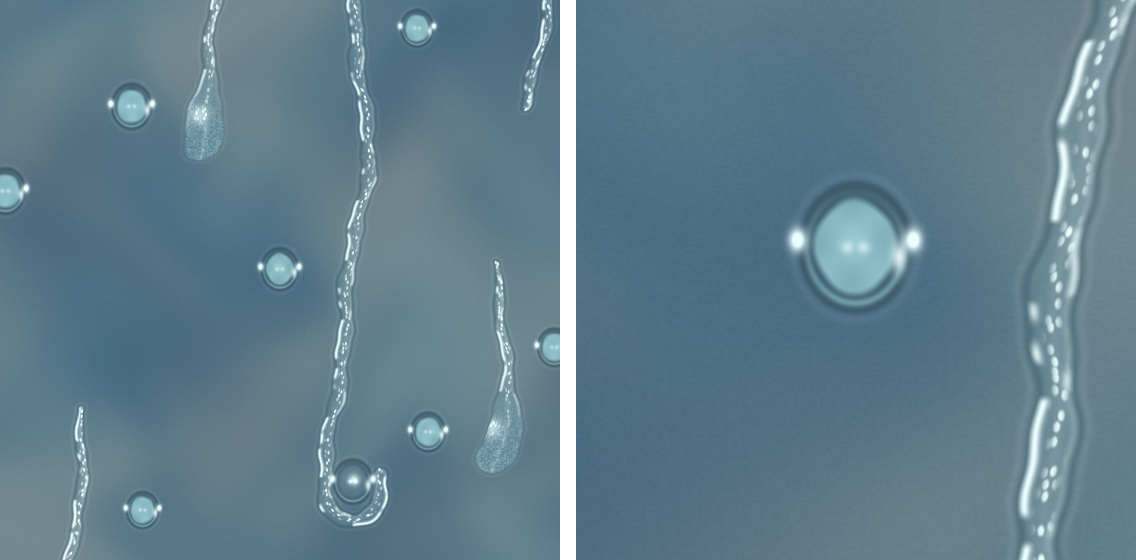
Left: the whole. Right: its middle third, enlarged.
Reproduce this texture procedurally as a WebGL 1 fragment shader.

```glsl
precision highp float;
// Glossy gel threads and round droplets on a soft, out-of-focus blue-grey ground.
uniform vec2 u_resolution;
#define GROUND_DARK vec3(0.288, 0.415, 0.500)
#define GROUND_LIGHT vec3(0.435, 0.532, 0.568)
#define RIM_DARK vec3(0.215, 0.325, 0.385)
#define GEL vec3(0.450, 0.605, 0.660)
#define CORE vec3(0.570, 0.765, 0.800)
#define GLINT vec3(0.920, 0.995, 0.995)
#define THREADS 5
#define DROPLETS 7
#define THREAD_HALF 0.0135
#define BULB_SWELL 0.025
#define HOOK_RADIUS 0.050
#define DROPLET_RADIUS 0.039

float hash(vec2 p) { return fract(sin(dot(p, vec2(127.1, 311.7))) * 43758.55); }
// A bell of height 1 around zero.
float bell(float x, float width) { return exp(-x * x / (width * width)); }
// Cellular noise: distance to the nearest jittered point.
float cells(vec2 p) {
  vec2 cell = floor(p), f = fract(p);
  float nearest = 2.0;
  for (int i = 0; i < 9; i++) {
    vec2 o = vec2(mod(float(i), 3.0), floor(float(i) / 3.0)) - 1.0, id = cell + o;
    nearest = min(nearest, length(o + vec2(hash(id), hash(id + 37.0)) - f));
  }
  return nearest;
}

// Layered sines, bent by each other into soft clouds.
vec3 ground(vec2 p) {
  vec2 q = p + 0.06 * sin(p.yx * 9.0 + vec2(1.0, 4.0)) + 0.02 * sin(p.yx * 23.0);
  float tone = sin(q.x * 6.5 + q.y * 4.0 + 1.2) + sin(q.y * 7.0 - q.x * 5.0 + 2.4);
  tone += 0.8 * sin(q.x * 15.0 - q.y * 4.0) * sin(q.y * 13.0 + 0.7);
  tone += 0.35 * sin(q.x * 27.0 + q.y * 9.0) * sin(q.y * 21.0 - q.x * 6.0);
  float warm = sin(q.x * 10.0 + 0.5) * sin(q.y * 9.0 + 2.0);
  vec3 col = mix(GROUND_DARK, GROUND_LIGHT, smoothstep(-2.6, 2.5, tone));
  return col + vec3(0.018, 0.0, -0.009) * warm;
}

// The third thread is long; span gives the lower and upper end.
float isLong(float id) { return step(0.5, fract(id * 0.37)); }
vec2 span(float id) {
  float middle = fract(0.1 + id * 0.72) + 0.05 * isLong(id) + 0.1 * mod(id, 2.0);
  return middle + vec2(-1.0, 1.0) * (0.17 + 0.3 * isLong(id));
}
float wander(float y, float id) {
  return min(0.12 + 0.25 * id, 0.96) + 0.032 * sin(y * 5.0 + id * 2.0)
    + 0.008 * sin(y * 17.0 + id) + 0.003 * sin(y * 49.0 + id * 3.0);
}
vec2 hookCentre(float id) {
  float low = span(id).x;
  return vec2(wander(low, id) + HOOK_RADIUS, low);
}

vec3 thread(vec3 col, vec2 p, float id, float px) {
  vec2 ends = span(id), v = p - hookCentre(id);
  float across = p.x - wander(p.y, id), along = p.y;
  float beyond = p.y - clamp(p.y, ends.x, ends.y);
  // The long thread curls up into a hook.
  if (isLong(id) > 0.5 && v.y < 0.0) {
    across = HOOK_RADIUS - length(v);
    along = ends.x - HOOK_RADIUS * atan(-v.y, -v.x);
    beyond = 0.0;
  } else if (isLong(id) > 0.5 && v.x > 0.0 && v.y < 0.07) {
    across = HOOK_RADIUS - v.x;
    along = ends.x - HOOK_RADIUS * 3.1416 - v.y;
    beyond = max(v.y - 0.03, 0.0);
  }
  // Uneven width, with a swollen lower tip on every other thread.
  float bulb = mod(id, 2.0) * (1.0 - smoothstep(ends.x + 0.01, ends.x + 0.16, p.y));
  float halfWidth = THREAD_HALF * (0.75 + 0.25 * isLong(id));
  halfWidth *= 1.0 + 0.13 * sin(along * 63.0 + id) + 0.09 * sin(along * 141.0);
  halfWidth *= 0.55 + 0.45 * smoothstep(0.0, 0.1, ends.y - p.y);
  float d = length(vec2(across, beyond)) - halfWidth - BULB_SWELL * bulb;
  float inside = 1.0 - smoothstep(-px, px, d);
  float left = 1.0 - smoothstep(-0.003, 0.002, across);
  // Body, dark contour and faint outer halo.
  float grain = hash(floor(p * 360.0)) - 0.5;
  col = mix(col, GEL + 0.16 * grain * bulb, inside * (0.25 + 0.5 * bulb));
  col = mix(col, RIM_DARK, (0.4 - 0.28 * bulb) * bell(d + 0.001, 0.0025));
  col += 0.035 * bell(d - 0.005, 0.0025);
  // Broken edge highlights, a string of sparkles and a lamp spot on the bulb.
  float breaks = sin(along * 31.0 + id) + 0.8 * sin(along * 83.0) + 0.5 * sin(along * 211.0);
  float edge = bell(d + 0.004, 0.003) * inside * (1.0 - 0.85 * bulb);
  float dots = 1.0 - smoothstep(0.15, 0.42, cells(vec2(across, along * 0.65) * 140.0));
  float string = bell(across - 0.002, 0.0045) * inside;
  vec2 lamp = p - vec2(wander(ends.x, id) - 0.008, ends.x + 0.045);
  float shine = edge * mix(0.2 + 0.5 * smoothstep(0.3, 1.3, -breaks), smoothstep(-0.5, 0.4, breaks), left);
  shine += string * (0.12 + dots * (0.85 - 0.6 * bulb));
  shine += inside * mod(id, 2.0) * bell(length(lamp), 0.016) * (0.65 + 0.5 * dots);
  return mix(col, GLINT, clamp(shine, 0.0, 1.0));
}

vec3 droplet(vec3 col, vec2 p, float radius, float fill, float px) {
  vec2 q = p / radius;
  float r = length(q * vec2(1.08, 0.94)), soft = px / radius + 0.03;
  float inside = 1.0 - smoothstep(1.0 - soft, 1.0 + soft, r);
  col = mix(col, RIM_DARK, inside * (0.2 + 0.55 * smoothstep(0.5, 0.95, r)));
  col += 0.03 * bell(r - 1.1, 0.07);
  // Pale clouded core and a thin reflected ring, brighter underneath.
  float cloud = sin(q.x * 6.0 + radius * 900.0) * sin(q.y * 5.0 + 1.0);
  float core = 1.0 - smoothstep(0.68 - soft, 0.72 + soft, r + 0.03 * cloud);
  col = mix(col, CORE + 0.035 * cloud - 0.04 * r, core * fill);
  col = mix(col, CORE, bell(r - 0.84, 0.06) * (0.35 - 0.3 * q.y));
  // Lamp reflections in the middle and at both sides.
  float shine = 0.55 * bell(length(vec2(abs(q.x) - 0.13, q.y)), 0.1);
  shine += (1.0 - fill) * bell(length(q - vec2(0.05, 0.08)), 0.25);
  shine += 1.4 * bell(length(vec2(abs(q.x) - 0.93, 0.75 * q.y - 0.09)), 0.13);
  shine += 0.9 * bell(length(vec2(q.x - 0.7, 0.5 * q.y + 0.08)), 0.12);
  return mix(col, GLINT, clamp(shine, 0.0, 1.0));
}

void main() {
  float side = min(u_resolution.x, u_resolution.y), px = max(1.0 / side, 0.0012);
  vec2 p = gl_FragCoord.xy / side;
  vec3 col = ground(p) + 0.014 * (hash(floor(p * 512.0)) - 0.5);
  for (int i = 0; i < THREADS; i++) {
    float id = float(i);
    vec2 bubble = p - hookCentre(id) - vec2(0.0, 0.02);
    col = thread(col, p, id, px);
    if (isLong(id) > 0.5) col = droplet(col, bubble, DROPLET_RADIUS, 0.15, px);
  }
  // Droplets spread evenly by a low-discrepancy sequence.
  for (int i = 0; i < DROPLETS; i++) {
    vec2 centre = fract(vec2(0.235, 0.81) + float(i) * vec2(0.7549, 0.5698));
    float radius = DROPLET_RADIUS * (0.82 + 0.23 * hash(vec2(float(i), 5.0)));
    col = droplet(col, p - centre, radius, 0.95, px);
  }
  gl_FragColor = vec4(clamp(col, 0.0, 1.0), 1.0);
}
```
